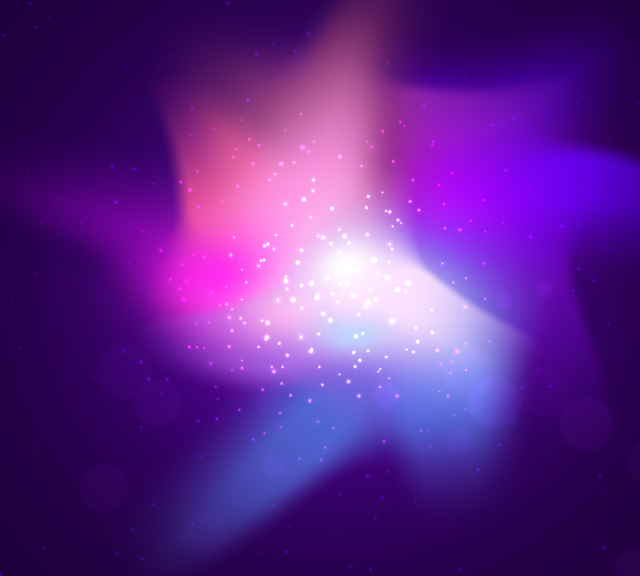
Write a Shadertoy shader that draws this background.

```glsl
// A swirling cloud of light: soft tapered arms around a white core on deep violet.
// Each arm is a tapered capsule with a separate blur on either side; gaussian
// glows blend the arms, and hashed discs and sparkles are scattered on top.

#define CORE vec2(0.58, 0.52)
#define HAZE_SIZE 0.46
#define ROOT_BLUR 0.14
#define WOBBLE 0.010
#define DISC_COUNT 18
#define DISC_STRENGTH 0.06
#define SPARK_LAYERS 4
#define SPARK_DENSITY 0.36
#define SPARK_SPREAD 0.25

const vec3 NIGHT   = vec3(0.11, 0.00, 0.22);
const vec3 HAZE    = vec3(0.28, 0.00, 0.54);
const vec3 PURPLE  = vec3(0.38, 0.02, 0.70);
const vec3 INDIGO  = vec3(0.36, 0.00, 0.94);
const vec3 VIOLET  = vec3(0.74, 0.02, 1.00);
const vec3 MAGENTA = vec3(1.00, 0.10, 0.95);
const vec3 ROSE    = vec3(0.95, 0.31, 0.55);
const vec3 PINK    = vec3(1.00, 0.60, 0.90);
const vec3 UMBER   = vec3(0.52, 0.20, 0.38);
const vec3 MAUVE   = vec3(0.60, 0.18, 0.66);
const vec3 AZURE   = vec3(0.32, 0.45, 0.86);
const vec3 LILAC   = vec3(0.62, 0.36, 0.90);
const vec3 CYAN    = vec3(0.73, 0.87, 1.00);
const vec3 WHITE   = vec3(0.99, 0.89, 1.00);

vec2 hash2(vec2 p) {
    vec3 q = fract(p.xyx * vec3(0.1031, 0.1030, 0.0973));
    q += dot(q, q.yzx + 33.33);
    return fract((q.xx + q.yz) * q.zy);
}

float glow(vec2 p, vec2 center, vec2 radii) {
    vec2 q = (p - center) / radii;
    return exp(-dot(q, q));
}

// width is (tip, root); blur is (right, left) when looking from tip to root
float arm(vec2 p, vec2 tip, vec2 root, vec2 width, vec2 blur) {
    float len = length(root - tip);
    vec2 dir = (root - tip) / len;
    float along = dot(p - tip, dir) / len;
    float side = dot(p - tip, vec2(-dir.y, dir.x));
    float t = clamp(along, 0.0, 1.0);
    float w = mix(width.x, width.y, t);
    float d = length(vec2(side, (along - t) * len)) - w;
    float soft = mix(blur.x, blur.y, smoothstep(-w, w, side));
    soft = mix(soft, max(soft, ROOT_BLUR), smoothstep(0.6, 1.1, along));
    return (1.0 - smoothstep(-soft, soft, d)) * smoothstep(-0.2, 0.8, along);
}

void paint(inout vec3 col, vec3 tint, float amount) {
    col = mix(col, tint, amount);
}

vec3 cloud(vec2 p) {
    vec3 col = mix(NIGHT, HAZE, 0.85 * glow(p, CORE, vec2(HAZE_SIZE)));
    paint(col, PURPLE, 0.75 * glow(p, vec2(0.60, 0.48), vec2(0.33, 0.27)));
    p += WOBBLE * sin(p.yx * 15.0 + vec2(0.0, 1.5));

    // Indigo and violet arms on the right
    paint(col, INDIGO, 0.65 * arm(p, vec2(1.10, 0.92), vec2(0.79, 0.75), vec2(0.04, 0.09), vec2(0.08)));
    paint(col, PURPLE, 0.9 * arm(p, vec2(1.01, 0.27), vec2(0.85, 0.62), vec2(0.04, 0.13), vec2(0.015, 0.12)));
    paint(col, INDIGO, arm(p, vec2(1.27, 0.63), vec2(0.80, 0.68), vec2(0.05, 0.09), vec2(0.02, 0.09)));

    // Warm arms along the top and left
    paint(col, MAUVE, 0.85 * arm(p, vec2(0.98, 0.83), vec2(0.58, 0.74), vec2(0.03, 0.10), vec2(0.016, 0.08)));
    paint(col, VIOLET, glow(p, vec2(0.72, 0.64), vec2(0.20, 0.13)));
    paint(col, UMBER, 0.9 * arm(p, vec2(0.71, 1.09), vec2(0.55, 0.73), vec2(0.045, 0.09), vec2(0.04, 0.08)));
    paint(col, UMBER, 0.9 * arm(p, vec2(0.35, 0.94), vec2(0.52, 0.70), vec2(0.05, 0.15), vec2(0.05, 0.07)));
    paint(col, VIOLET * 0.65, 0.85 * arm(p, vec2(-0.04, 0.71), vec2(0.36, 0.55), vec2(0.025, 0.07), vec2(0.04, 0.08)));
    paint(col, ROSE, 0.95 * arm(p, vec2(0.30, 0.845), vec2(0.46, 0.57), vec2(0.035, 0.13), vec2(0.02, 0.045)));
    paint(col, PINK, 0.85 * arm(p, vec2(0.63, 0.94), vec2(0.51, 0.56), vec2(0.04, 0.09), vec2(0.08, 0.045)));
    paint(col, PINK, 0.9 * glow(p, vec2(0.50, 0.62), vec2(0.12, 0.17)));
    paint(col, MAGENTA, glow(p, vec2(0.40, 0.51), vec2(0.13, 0.085)));

    // Blue arms below
    paint(col, AZURE, 0.9 * arm(p, vec2(0.27, 0.02), vec2(0.66, 0.38), vec2(0.035, 0.12), vec2(0.035, 0.08)));
    paint(col, AZURE * 1.08, 0.95 * arm(p, vec2(0.80, 0.14), vec2(0.74, 0.44), vec2(0.07, 0.13), vec2(0.06, 0.04)));
    paint(col, LILAC, arm(p, vec2(0.27, 0.40), vec2(0.60, 0.43), vec2(0.035, 0.10), vec2(0.03, 0.012)));
    paint(col, PINK, 0.85 * glow(p, vec2(0.50, 0.465), vec2(0.11, 0.055)));

    // White heart with one crisp upper edge
    paint(col, WHITE, arm(p, vec2(0.88, 0.37), vec2(0.61, 0.52), vec2(0.065, 0.085), vec2(0.010, 0.10)));
    paint(col, WHITE, 0.9 * glow(p, vec2(0.66, 0.48), vec2(0.15, 0.08)));
    paint(col, CYAN, 0.8 * glow(p, vec2(0.61, 0.41), vec2(0.06, 0.035)));
    paint(col, vec3(1.0), 0.95 * glow(p, vec2(0.61, 0.53), vec2(0.05, 0.04)));
    return col;
}

// Faint round discs, scattered over the lower half
float discs(vec2 p) {
    float sum = 0.0;
    for (int i = 0; i < DISC_COUNT; i++) {
        vec2 place = hash2(vec2(float(i) + 3.0, 17.0));
        vec2 look = hash2(vec2(41.0, float(i) + 9.0));
        float radius = mix(0.015, 0.055, look.x);
        float d = length(p - place * vec2(1.15, 0.5));
        sum += (1.0 - smoothstep(radius - 0.008, radius, d)) * mix(0.3, 1.0, look.y);
    }
    return sum;
}

// Sparkles on turned, jittered grids: white near the core, violet farther out
vec3 sparkles(vec2 p) {
    vec3 sum = vec3(0.0);
    for (int i = 0; i < SPARK_LAYERS; i++) {
        float turn = 0.4 + 1.1 * float(i);
        vec2 q = mat2(cos(turn), sin(turn), -sin(turn), cos(turn)) * (p - CORE);
        float scale = 19.0 + 6.0 * float(i);
        vec2 cell = floor(q * scale);
        vec2 seed = cell + 71.0 * float(i + 1);
        vec2 spot = (cell + mix(vec2(0.22), vec2(0.78), hash2(seed))) / scale;
        vec2 look = hash2(seed + 137.0);
        float near = glow(spot, vec2(0.0), vec2(SPARK_SPREAD));
        float shown = step(look.x, SPARK_DENSITY * near + 0.02);
        float size = mix(0.0013, 0.0034, look.y * look.y) * mix(0.75, 1.0, near);
        float d = length(q - spot);
        float halo = max(1.0 - d * scale / 0.22, 0.0);
        vec3 tint = mix(INDIGO, MAGENTA, smoothstep(0.05, 0.35, near));
        tint = mix(tint, WHITE, smoothstep(0.35, 0.7, near));
        sum += shown * tint * (exp(-d * d / (size * size)) + 0.2 * halo * halo) * mix(0.4, 0.9, near);
    }
    return sum;
}

void mainImage(out vec4 fragColor, in vec2 fragCoord) {
    vec2 p = fragCoord / iResolution.y;
    vec3 col = cloud(p);
    col += DISC_STRENGTH * discs(p) * vec3(0.7, 0.15, 0.9);
    col += sparkles(p);
    fragColor = vec4(clamp(col, 0.0, 1.0), 1.0);
}
```
